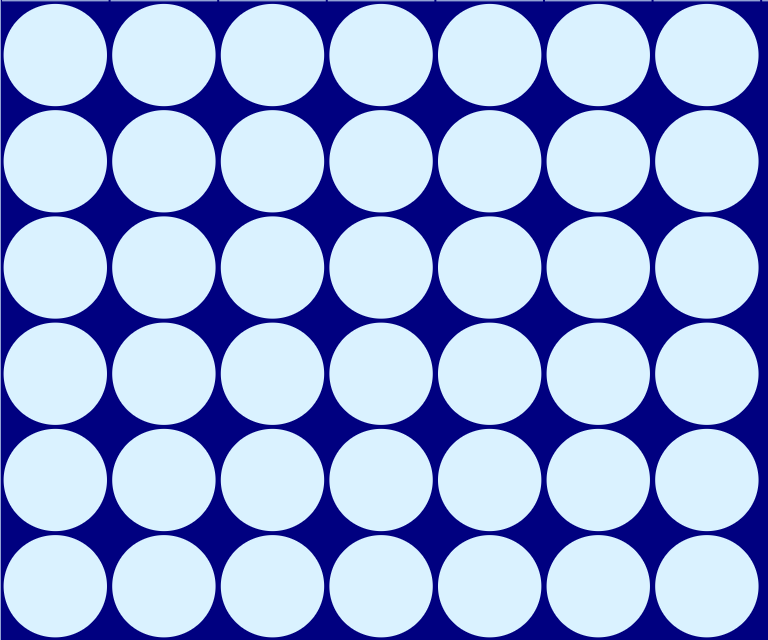
Give the GLSL for this pattern, as a Shadertoy shader.

```glsl
// Grid of pale discs, seven across and six down, on a navy ground.
// Each point is folded to its nearest disc centre and shaded by an ellipse
// distance; thin pale strips trim the top and left borders.
#define GRID_COUNT vec2(7.0, 6.0)
#define FIRST_CENTRE vec2(0.0720, 0.0840)
#define PITCH vec2(0.1414, 0.1660)
#define DISC_RADIUS vec2(0.0673, 0.0799)
#define TOP_STRIP 0.0022
#define LEFT_STRIP 0.0013
#define TICK_HALF_WIDTH 0.0013
#define DISC_COLOUR vec3(0.855, 0.950, 1.0)
#define GROUND_COLOUR vec3(0.0, 0.0, 0.502)
#define STRIP_COLOUR vec3(0.57, 0.63, 0.83)

// Approximate signed distance to an axis-aligned ellipse
float ellipseDistance(vec2 p, vec2 radius) {
    float k = length(p / radius);
    float slope = length(p / (radius * radius));
    return k * (k - 1.0) / max(slope, 1e-4);
}

// Antialiased coverage of the region where the distance is negative
float coverage(float dist, float pixel) {
    return clamp(0.5 - dist / pixel, 0.0, 1.0);
}

void mainImage(out vec4 fragColor, in vec2 fragCoord) {
    vec2 uv = fragCoord / iResolution.xy;
    vec2 aspect = vec2(iResolution.x / iResolution.y, 1.0);
    vec2 pixel = 1.0 / iResolution.xy;

    // Fold onto the nearest disc, keeping the grid finite
    vec2 cell = clamp(round((uv - FIRST_CENTRE) / PITCH), vec2(0.0), GRID_COUNT - 1.0);
    vec2 local = uv - FIRST_CENTRE - cell * PITCH;
    float disc = ellipseDistance(local * aspect, DISC_RADIUS * aspect);
    vec3 colour = mix(GROUND_COLOUR, DISC_COLOUR, coverage(disc, pixel.y));

    // Top strip, broken by dark ticks between columns
    float tick = abs(abs(local.x) - 0.5 * PITCH.x) - TICK_HALF_WIDTH;
    float top = coverage(1.0 - TOP_STRIP - uv.y, pixel.y);
    top *= 1.0 - coverage(tick, pixel.x);

    // Left strip
    float left = coverage(uv.x - LEFT_STRIP, pixel.x);
    colour = mix(colour, STRIP_COLOUR, max(top, left));

    fragColor = vec4(colour, 1.0);
}
```
